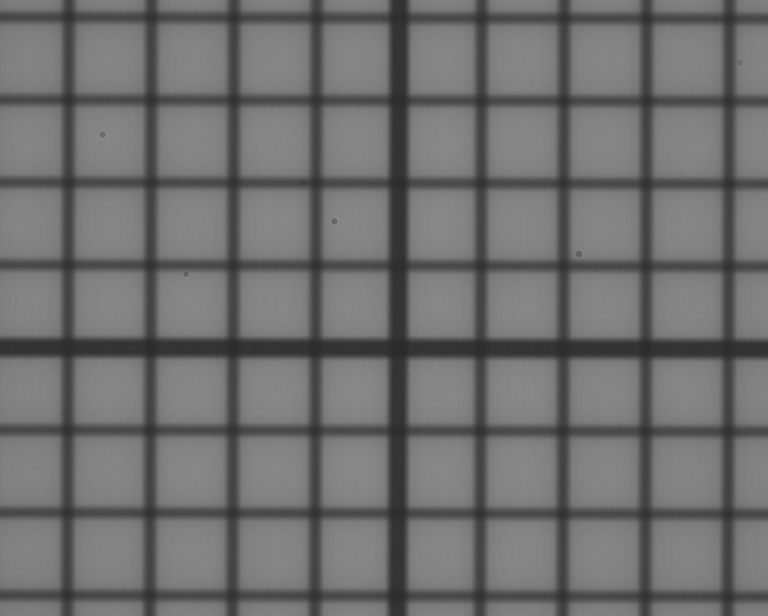
Write a WebGL 2 fragment shader that draws this pattern.

```glsl
#version 300 es
precision highp float;
// Grey calibration grid seen through a lens: soft dark lines on an even grey ground,
// one heavy line each way, faint shading beside the lines, grain and a few dust specks.
// Lines are periodic distances, each axis dims the light and the two are multiplied.

uniform vec2 u_resolution;
out vec4 outColor;

float hash(vec2 p) {
    return fract(sin(dot(p, vec2(127.1, 311.7))) * 43758.5453);
}

float noise(vec2 p) {
    vec2 i = floor(p), f = fract(p);
    f = f * f * (3.0 - 2.0 * f);
    return mix(mix(hash(i), hash(i + vec2(1, 0)), f.x),
               mix(hash(i + vec2(0, 1)), hash(i + vec2(1, 1)), f.x), f.y);
}

// Light left by the lines of one axis; line 0 is the heavy one.
float lineLight(float x, float thinHalf, float thinDepth) {
    float pitch = 0.1075;
    float index = floor(x / pitch + 0.5);
    float d = abs(x - index * pitch);
    bool heavy = abs(index) < 0.5;
    float halfWidth = heavy ? 0.0118 : thinHalf;
    float depth = heavy ? 0.87 : thinDepth;
    float core = 1.0 - smoothstep(halfWidth - 0.0062, halfWidth + 0.0062, d);
    float halo = 0.16 * exp(-max(d - halfWidth, 0.0) / 0.0105);
    return (1.0 - depth * core) * (1.0 - halo);
}

// Dust: small dark rings with a dim centre and a faint bright rim.
float dust(vec2 p, float height) {
    float shade = 0.0;
    for (int i = 0; i < 6; i++) {
        float k = float(i);
        vec2 center = vec2(hash(vec2(k, 3.1)), height * hash(vec2(k, 8.7)));
        float radius = mix(0.0035, 0.0052, hash(vec2(k, 5.3)));
        float strength = mix(0.05, 0.15, hash(vec2(k, 1.9)));
        float r = length(p - center) / radius;
        float spot = (1.0 - smoothstep(0.5, 1.2, r)) * mix(0.65, 1.0, smoothstep(0.0, 0.7, r));
        float rim = exp(-pow((r - 1.4) / 0.25, 2.0));
        shade += strength * (0.12 * rim - spot);
    }
    return shade;
}

void main() {
    vec2 p = gl_FragCoord.xy / u_resolution.x;
    float height = u_resolution.y / u_resolution.x;

    // Grid, turned very slightly clockwise about the heavy crossing
    vec2 q = p - vec2(0.5185, 0.3485);
    q = vec2(q.x - 0.0028 * q.y, q.y + 0.0022 * q.x);
    float light = lineLight(q.x, 0.0072, 0.66) * lineLight(q.y, 0.0064, 0.60);

    // Lamp falloff and slow unevenness of the ground
    vec2 fromCenter = p - vec2(0.5, 0.5 * height);
    float ground = 0.532 - 0.055 * dot(fromCenter, fromCenter);
    ground += 0.008 * (noise(p * 9.0) - 0.5);

    float gray = mix(0.165, ground, light);
    gray += dust(p, height) * (0.4 + 0.6 * light);

    // Fine sensor grain with faint upright streaks
    gray += 0.010 * (noise(p * 400.0) - 0.5);
    gray += 0.006 * (noise(vec2(p.x * 300.0, p.y * 12.0)) - 0.5);

    outColor = vec4(vec3(gray), 1.0);
}
```
